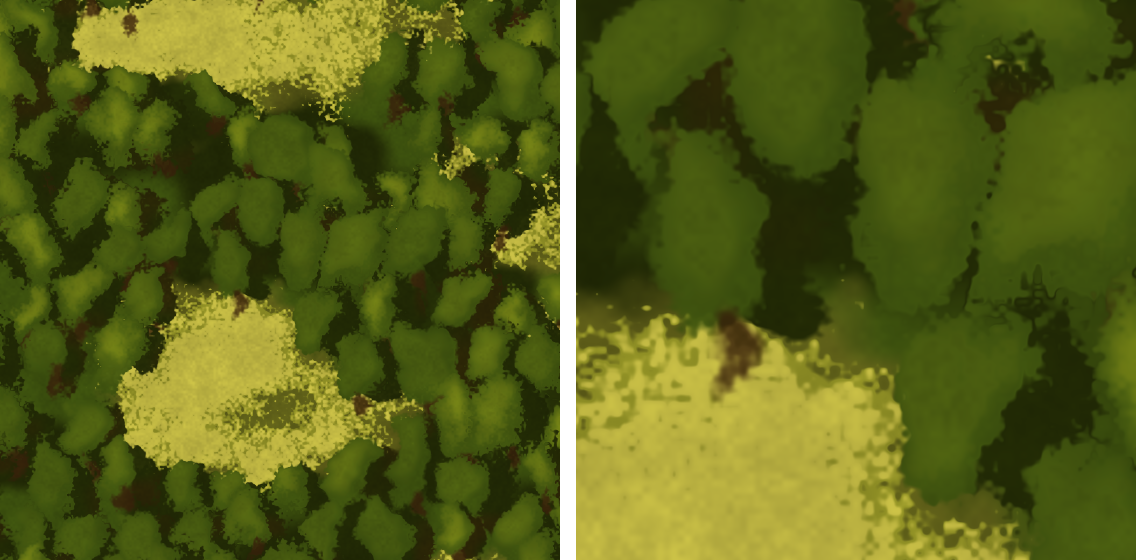
Left, the full canvas; right, a detail of the centre.
Reproduce this pattern procedurally as a Shadertoy shader.

```glsl
// Painted woodland seen from above: leaning crowns, dark shadows and straw clearings.
#define CELL vec2(0.110, 0.100)      // spacing of the trees
#define CROWN vec2(0.039, 0.061)     // half size of a crown
#define SHADE_SHIFT vec2(0.043, -0.010)
#define CLEARING 0.575               // threshold of the open ground
#define WOBBLE 0.034                 // bending of the outlines
#define GRAIN 0.013                  // depth of the dry brush edges
#define EDGE 0.004                   // softness of the brush edges

const vec3 DARK = vec3(0.125, 0.155, 0.018);
const vec3 UMBER = vec3(0.175, 0.135, 0.025);
const vec3 TRUNK = vec3(0.220, 0.125, 0.040);
const vec3 LEAF = vec3(0.235, 0.315, 0.055);
const vec3 LIGHT_LEAF = vec3(0.340, 0.410, 0.070);
const vec3 SUNLIT = vec3(0.460, 0.510, 0.085);
const vec3 OLIVE = vec3(0.400, 0.390, 0.105);
const vec3 DRY_GRASS = vec3(0.560, 0.560, 0.145);
const vec3 STRAW = vec3(0.735, 0.700, 0.255);

float hash(vec2 p) {
    vec3 q = fract(p.xyx * 0.1031);
    q += dot(q, q.yzx + 33.33);
    return fract((q.x + q.y) * q.z);
}

float noise(vec2 p) {
    vec2 i = floor(p), f = fract(p);
    f = f * f * (3.0 - 2.0 * f);
    return mix(mix(hash(i), hash(i + vec2(1, 0)), f.x),
               mix(hash(i + vec2(0, 1)), hash(i + vec2(1, 1)), f.x), f.y);
}

// Wide, slightly rising bands of open ground
float openness(vec2 p) {
    vec2 q = vec2(p.x, p.y - 0.12 * p.x) * vec2(2.7, 5.6) + vec2(13.0, 7.0);
    return (noise(q) + 0.5 * noise(q * 2.1 + 19.0)) / 1.5;
}

float ellipse(vec2 p, vec2 radius) {
    return (length(p / radius) - 1.0) * min(radius.x, radius.y);
}

float cover(float d, float soft) {
    return smoothstep(soft, -soft, d);
}

// Soft undergrowth with grainy straw on top
vec3 ground(vec2 p, float open, float grain) {
    vec3 col = mix(DARK, LEAF, smoothstep(0.35, 0.75, noise(p * 11.0 + 3.0)));
    col = mix(col, OLIVE, 0.85 * smoothstep(-0.10, 0.02, open - CLEARING));
    float tufts = (noise(p * 24.0 + 51.0) - 0.5) * 0.16;
    float depth = open - CLEARING + tufts + grain * 0.10;
    col = mix(col, DRY_GRASS, smoothstep(-0.015, 0.025, depth));
    return mix(col, STRAW, smoothstep(0.02, 0.11, depth + grain * 0.05));
}

// Shadow, crown, sunlit side and trunk of one tree
vec3 paintTree(vec3 col, vec2 q, vec2 id, float rough, float retreat, float mottle) {
    float size = mix(0.78, 1.22, hash(id + 5.1));
    float sun = hash(id + 9.7);
    vec2 radius = CROWN * size * vec2(mix(0.85, 1.15, hash(id + 2.3)), 1.0);
    vec2 lean = vec2(q.x - q.y * mix(-0.35, 0.55, hash(id + 7.9)), q.y);
    vec2 shade = q - SHADE_SHIFT * size;
    shade.x += shade.y * mix(-0.1, 0.45, hash(id + 3.7));

    float d = ellipse(shade, radius * vec2(0.88, 1.08)) + rough + retreat;
    vec3 shadow = mix(DARK, UMBER, smoothstep(0.5, 0.9, mottle) * 0.8);
    col = mix(col, shadow, cover(d, EDGE) * 0.96);

    d = ellipse(lean, radius) + rough + retreat;
    vec3 crown = mix(LEAF, LIGHT_LEAF, 0.45 * mottle * sun);
    col = mix(col, crown, cover(d, EDGE) * 0.95);

    vec2 lit = lean + vec2(0.007, -0.010) * size;
    d = ellipse(lit, radius * 0.72) + rough * 0.9 + retreat;
    col = mix(col, LIGHT_LEAF, cover(d, 0.009) * mix(0.35, 1.0, sun));
    d = ellipse(lit, radius * 0.42) + rough * 0.8 + retreat;
    col = mix(col, SUNLIT, cover(d, 0.010) * smoothstep(0.2, 0.9, sun) * 0.85);

    d = ellipse(q - vec2(0.014, -0.066) * size, vec2(0.014, 0.021)) + rough * 0.7;
    return mix(col, TRUNK, cover(d, 0.006) * 0.8 * step(0.4, hash(id + 6.5)));
}

void mainImage(out vec4 fragColor, in vec2 fragCoord) {
    vec2 p = fragCoord / iResolution.y;

    // Brush texture shared by all strokes
    float grain = noise(p * 130.0) + noise(p * 240.0 + 8.0) - 1.0;
    vec2 bend = vec2(noise(p * 20.0), noise(p * 20.0 + 37.0)) - 0.5;
    bend += 0.4 * (vec2(noise(p * 52.0 + 5.0), noise(p * 52.0 + 71.0)) - 0.5);
    vec2 w = p + bend * WOBBLE;
    float rough = grain * GRAIN * mix(0.35, 1.3, noise(p * 8.0 + 23.0));
    float mottle = noise(p * 17.0 + 61.0);

    float open = openness(w);
    float retreat = max(open - CLEARING, 0.0) * 0.20;
    vec3 col = ground(p, open, grain);

    // Trees from the far rows to the near ones
    vec2 base = floor(w / CELL);
    for (int row = 2; row >= -2; row--) {
        for (int column = -2; column <= 2; column++) {
            vec2 id = base + vec2(column, row);
            vec2 jitter = (vec2(hash(id + 11.3), hash(id + 41.9)) - 0.5) * 0.55;
            float stagger = 0.5 * mod(id.y, 2.0);
            vec2 center = (id + 0.5 + jitter + vec2(stagger - 0.25, 0.0)) * CELL;
            if (openness(center) < CLEARING)
                col = paintTree(col, w - center, id, rough, retreat, mottle);
        }
    }

    // Light streaking of the paint
    col *= 1.0 + 0.07 * grain + 0.10 * (noise(p * 38.0 + 90.0) - 0.5);
    fragColor = vec4(col, 1.0);
}
```
